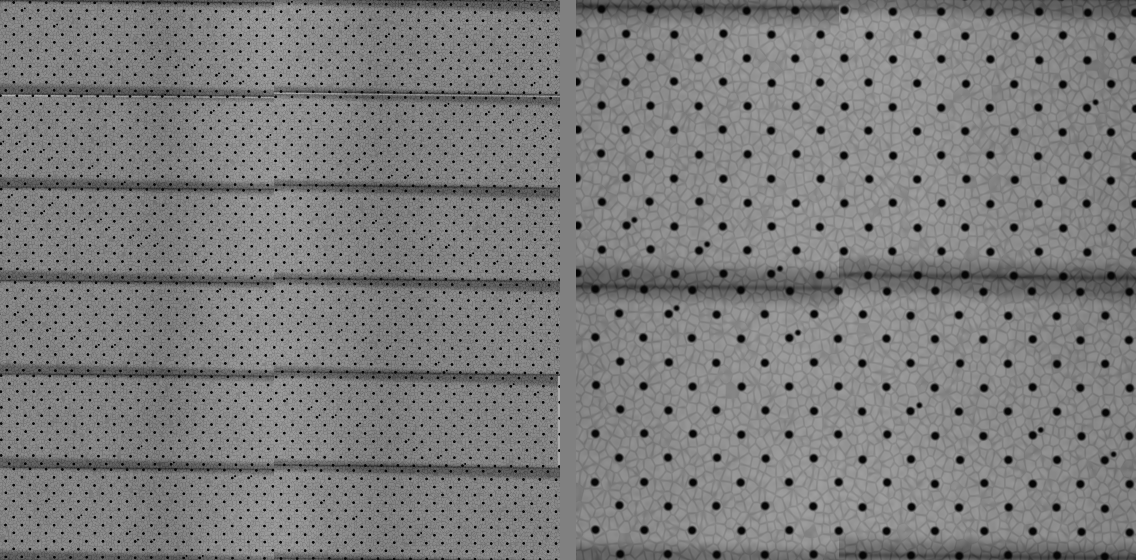
Left, the full canvas; right, a detail of the centre.
A three.js fragment shader for this texture:

```glsl
// Grey perforated leather in six horizontal padded bands with shaded seams
varying vec2 vUv;

const float BANDS = 6.0;
const float COLUMNS = 34.6;
const float ROWS = 70.0;
const float SPLIT = 0.49;       // where the seams step sideways
const float HOLE_RADIUS = 0.0024;
const float EDGE = 0.001;
const vec3 HOLE_COLOR = vec3(0.02);

float hash(vec2 p) {
  return fract(sin(dot(p, vec2(127.1, 311.7))) * 43758.5453);
}

float noise(vec2 p) {
  vec2 i = floor(p);
  vec2 f = fract(p);
  f = f * f * (3.0 - 2.0 * f);
  return mix(mix(hash(i), hash(i + vec2(1.0, 0.0)), f.x),
             mix(hash(i + vec2(0.0, 1.0)), hash(i + 1.0), f.x), f.y);
}

float bell(float x, float width) {
  return exp(-x * x / (width * width));
}

float disc(vec2 p, float radius) {
  return 1.0 - smoothstep(radius - EDGE, radius + EDGE, length(p));
}

// Pebbled grain: distance between the two nearest cell centres
float pebbles(vec2 p) {
  vec2 cell = floor(p);
  float nearest = 9.0;
  float second = 9.0;
  for (int j = -1; j <= 1; j++) {
    for (int i = -1; i <= 1; i++) {
      vec2 c = cell + vec2(float(i), float(j));
      float d = length(c + vec2(hash(c), hash(c + 37.0)) - p);
      second = min(second, max(nearest, d));
      nearest = min(nearest, d);
    }
  }
  return second - nearest;
}

// Broad light and dark columns across the hide
float sheen(float x) {
  return 0.515 + 0.06 * bell(x - SPLIT, 0.11)
       - 0.03 * bell(x - 0.29, 0.05) - 0.025 * bell(x - 0.69, 0.06);
}

// Offset that slopes along each half and jumps at the split
float slopedOffset(float x, vec2 left, vec2 right) {
  return x < SPLIT ? mix(left.x, left.y, x / SPLIT)
                   : mix(right.x, right.y, (x - SPLIT) / (1.0 - SPLIT));
}

float seamIndex(float y) {
  return floor(y * BANDS + 0.5);
}

// Seam shading: soft trough, thin crease and a lit lip on one seam
float seamShade(vec2 p) {
  float troughY = p.y - slopedOffset(p.x, vec2(-0.007, 0.004), vec2(-0.003, 0.012));
  float trough = abs(troughY - seamIndex(troughY) / BANDS);
  float shade = -0.155 * (1.0 - smoothstep(0.004, 0.015, trough));

  float creaseY = p.y - slopedOffset(p.x, vec2(0.001, 0.005), vec2(-0.003, 0.003));
  float seam = seamIndex(creaseY);
  float crease = creaseY - seam / BANDS;
  shade -= 0.13 * bell(crease, 0.0018);
  float lit = 1.0 - step(0.5, abs(seam - 1.0));
  return shade + 0.24 * lit * bell(crease - 0.0025, 0.0016);
}

// Staggered punched holes, with chains of torn extra nicks
float holes(vec2 p) {
  float y = p.y + 0.001 - 0.005 * p.x;
  float band = floor(y * BANDS);
  vec2 grid = vec2(p.x * COLUMNS - 0.45, (y - band / BANDS) * ROWS + 0.15);
  float row = floor(grid.y);
  grid.x += 0.5 * mod(row, 2.0) + 0.25 * (hash(vec2(band, 5.0)) - 0.5);
  vec2 cell = floor(grid);
  vec2 local = (fract(grid) - 0.5) / vec2(COLUMNS, ROWS);
  vec2 id = cell + vec2(0.0, band * 20.0);

  vec2 jitter = 0.0008 * (vec2(hash(id), hash(id + 11.0)) - 0.5);
  float mask = disc(local - jitter, HOLE_RADIUS);

  float chainRow = 12.0 * fract(cell.x * 0.057 + hash(vec2(band, 9.0)));
  float torn = step(abs(row - chainRow), 0.6) * step(0.6, hash(id + 23.0));
  return max(mask, torn * disc(local - vec2(0.005, -0.0035), 0.0016));
}

void main() {
  vec2 p = vec2(vUv.x, 1.0 - vUv.y);

  // Leather tone and grain
  float tone = sheen(p.x) + seamShade(p);
  tone += 0.07 * (smoothstep(0.0, 0.35, pebbles(p * vec2(190.0, 160.0))) - 0.7);
  tone += 0.05 * (noise(p * 330.0) - 0.5) + 0.02 * (noise(p * 24.0) - 0.5);

  // Pale sliver on the right edge of the fifth band
  float sliver = step(0.672, p.y) * step(p.y, 0.832) * smoothstep(0.995, 0.997, p.x);
  tone = mix(tone, 0.66, sliver);

  vec3 color = mix(vec3(tone), HOLE_COLOR, holes(p));
  gl_FragColor = vec4(color, 1.0);
}
```
